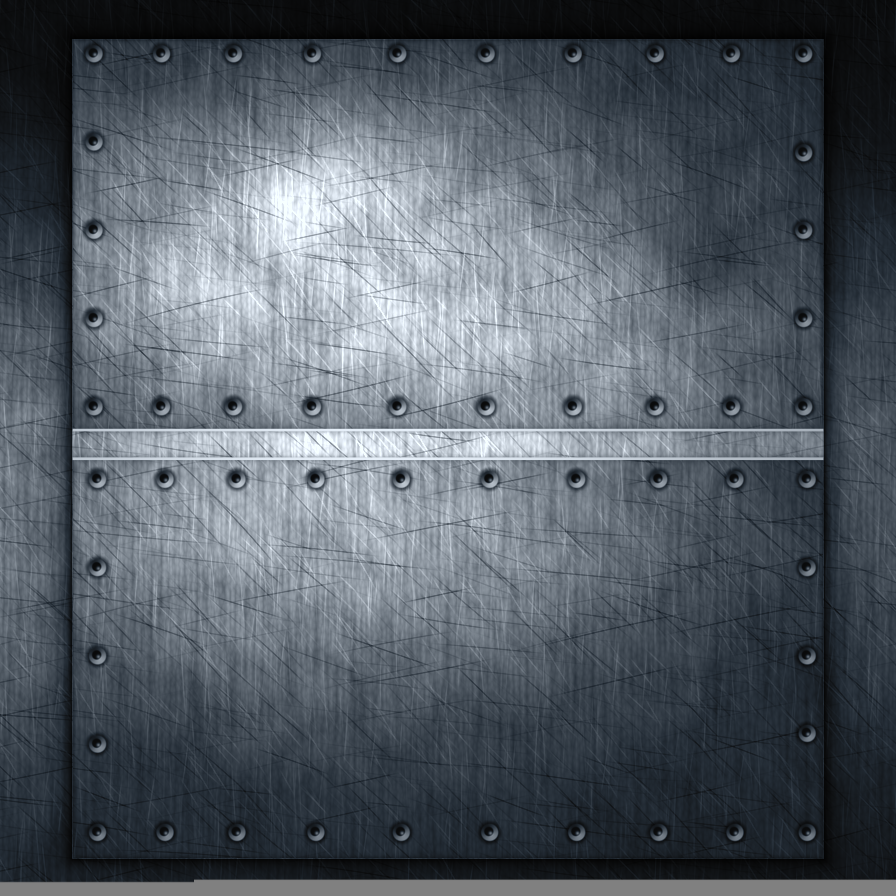
Reproduce this texture procedurally as a WebGL 1 fragment shader.

```glsl
precision highp float;
// Two riveted steel plates on a dark metal wall, split by a bright seam.
// Soft light pools set the brightness; stretched cellular noise gives brushed
// grain, and rotated grids of thin arcs give light and dark scratches.
uniform vec2 u_resolution;

#define PLATE_LEFT 0.081
#define PLATE_RIGHT 0.919
#define UPPER_SPAN vec2(0.520, 0.956)
#define LOWER_SPAN vec2(0.042, 0.488)
#define RIVET_RADIUS 0.0112
#define GRAIN 0.34
#define GRIME 0.30
#define DARK_SCRATCH 0.36
#define LIGHT_SCRATCH 0.30
#define SHADOW_WIDTH 0.014
#define FOOTER_HEIGHT 0.0182
#define STEEL_TINT vec3(-0.036, 0.0, 0.038)

float hash(vec2 p) {
  return fract(sin(dot(p, vec2(127.1, 311.7))) * 43758.55);
}

// Distance to the nearest scattered cell point
float cellular(vec2 p) {
  vec2 id = floor(p), f = fract(p);
  float nearest = 2.0;
  for (int j = -1; j <= 1; j++)
    for (int i = -1; i <= 1; i++) {
      vec2 o = vec2(float(i), float(j));
      vec2 jitter = vec2(hash(id + o), hash(id + o + 57.3));
      nearest = min(nearest, length(o + jitter - f));
    }
  return nearest;
}

// Elliptical pool of light
float pool(vec2 p, vec2 center, vec2 radius) {
  vec2 q = (p - center) / radius;
  return exp(-dot(q, q));
}

float boxDistance(vec2 p, vec2 spanY) {
  vec2 lo = vec2(PLATE_LEFT, spanY.x), hi = vec2(PLATE_RIGHT, spanY.y);
  vec2 d = abs(p - 0.5 * (lo + hi)) - 0.5 * (hi - lo);
  return length(max(d, 0.0)) + min(max(d.x, d.y), 0.0);
}

// One grid of tapered, slightly bent scratches along the given angle
float scratches(vec2 p, float angle, float seed, vec2 density, float px) {
  float c = cos(angle), s = sin(angle);
  vec2 q = vec2(c * p.x + s * p.y, c * p.y - s * p.x) * density + seed * 7.31;
  q.x += hash(vec2(floor(q.y), seed));
  vec2 id = floor(q), f = fract(q);
  float u = f.x - 0.5;
  float tilt = hash(id + 3.1) - 0.5, bend = hash(id + 8.7) - 0.5;
  float path = 0.3 + 0.4 * hash(id + 1.9) + 0.35 * tilt * u + 0.8 * bend * u * u;
  float width = max(0.0013, 0.9 * px);
  float line = 1.0 - smoothstep(0.2 * width, width, abs(f.y - path) / density.y);
  float reach = 0.2 + 0.3 * hash(id + 5.3);
  float strength = hash(id + 12.7);
  return line * strength * strength * (1.0 - smoothstep(0.3 * reach, reach, abs(u)));
}

// Offset from the nearest rivet center
vec2 rivetOffset(vec2 p) {
  vec2 best = vec2(1.0);
  for (int plate = 0; plate < 2; plate++) {
    float low = float(plate);
    float top = mix(0.940, 0.465, low), pitch = 0.0985;
    for (int i = 0; i < 10; i++) {
      float s = (float(i) - 4.5) / 4.5;
      float x = 0.501 + 0.396 * s + 0.0156 * sin(3.1416 * s) - 0.0078 * cos(1.5708 * s);
      float y = p.y > top - 2.0 * pitch ? top : top - 4.0 * pitch;
      vec2 d = p - vec2(x + 0.0039 * low, y);
      if (dot(d, d) < dot(best, best)) best = d;
    }
    for (int j = 1; j < 4; j++) {
      float side = step(0.5, p.x), k = float(j);
      float slip = side * 0.012 * (low * step(2.5, k) - (1.0 - low) * step(k, 1.5));
      vec2 d = p - vec2(0.105 + 0.792 * side + 0.0039 * low, top - k * pitch + slip);
      if (dot(d, d) < dot(best, best)) best = d;
    }
  }
  return best;
}

void main() {
  vec2 p = gl_FragCoord.xy / u_resolution;
  float px = 1.0 / min(u_resolution.x, u_resolution.y);
  float dUpper = boxDistance(p, UPPER_SPAN), dLower = boxDistance(p, LOWER_SPAN);
  float dOuter = boxDistance(p, vec2(LOWER_SPAN.x, UPPER_SPAN.y));
  float inUpper = 1.0 - smoothstep(-px, px, dUpper);
  float inLower = 1.0 - smoothstep(-px, px, dLower);

  // Light on the wall and seam, then on each plate
  float fall = p.y > 0.5 ? 0.25 : mix(0.40, 0.33, p.x);
  float wall = 0.04 + mix(0.40, 0.27, p.x) * pool(p, vec2(p.x, 0.49), vec2(1.0, fall));
  wall *= 1.0 - 0.85 * exp(-max(dOuter, 0.0) / SHADOW_WIDTH) * smoothstep(0.0, px, dOuter);
  float seam = 0.42 + 0.45 * pool(p, vec2(0.42, p.y), vec2(0.30, 1.0));
  wall = mix(wall, seam, 1.0 - smoothstep(-px, px, dOuter));
  float upper = 0.14 + 0.60 * pool(p, vec2(0.37, 0.69), vec2(0.36, 0.20))
    + 0.20 * pool(p, vec2(0.35, 0.79), vec2(0.09, 0.06))
    + 0.10 * pool(p, vec2(0.25, 0.70), vec2(0.08))
    + 0.20 * pool(p, vec2(0.66, 0.57), vec2(0.27, 0.13))
    - 0.11 * pool(p, vec2(0.78, 0.71), vec2(0.05, 0.08));
  float lower = 0.12 + 0.52 * pool(p, vec2(0.37, 0.45), vec2(0.41, 0.24));
  float light = mix(mix(wall, upper, inUpper), lower, inLower);

  // Brushed grain, grime and scratches
  vec2 m = p + vec2(3.7, 1.3) * floor(inUpper + 0.5) + vec2(1.9, 5.1) * floor(inLower + 0.5);
  float grain = cellular(m * vec2(190.0, 9.0)) + 0.6 * cellular(m * vec2(260.0, 120.0));
  float grime = cellular(m * vec2(9.0, 13.0) + 0.4 * sin(m.yx * 41.0));
  float metal = light * (1.0 + GRAIN * (0.75 - grain) + GRIME * (0.5 - grime));
  float dark = 0.0, pale = 0.0;
  for (int i = 0; i < 9; i++) {
    float k = float(i), swing = hash(vec2(k, 4.0)) - 0.5;
    float heading = i < 6 ? swing * 0.7 : -0.72 + swing * 0.3;
    dark += scratches(m, heading, k, vec2(4.0 + k * 0.5, 23.0 + 3.0 * k), px);
    float rise = i < 6 ? 1.57 + swing * 0.25 : -0.8 + swing * 0.6;
    pale += scratches(m, rise, k + 20.0, vec2(6.0 + k, 38.0 + 4.0 * k), px);
  }
  metal *= 1.0 - DARK_SCRATCH * min(dark, 1.5);
  metal += LIGHT_SCRATCH * min(pale, 1.3) * (0.08 + 0.7 * light);

  // Plate rims and the two bright seam edges
  float rim = min(abs(dUpper), abs(dLower));
  metal *= 1.0 - 0.45 * exp(-rim / 0.0025);
  float seamEdge = min(abs(p.y - UPPER_SPAN.x), abs(p.y - LOWER_SPAN.y));
  float across = smoothstep(PLATE_LEFT - px, PLATE_LEFT + px, p.x)
    * (1.0 - smoothstep(PLATE_RIGHT - px, PLATE_RIGHT + px, p.x));
  float edgeLine = 1.0 - smoothstep(0.0008, 0.0008 + 1.3 * px, seamEdge);
  metal = mix(metal, 0.62 + 0.32 * pool(p, vec2(0.42, p.y), vec2(0.4, 1.0)), edgeLine * across);

  // Rivets: contact shadow, dished ring, dark socket and glint
  vec2 d = rivetOffset(p);
  float r = length(d) / RIVET_RADIUS, soft = px / RIVET_RADIUS;
  metal *= 1.0 - 0.6 * (1.0 - smoothstep(0.85, 1.4, r));
  float facing = 0.5 + 0.5 * dot(d / max(length(d), 0.0001), vec2(0.5, -0.86));
  float ring = mix(0.16, 0.85, facing) * (0.48 + 0.7 * light);
  metal = mix(metal, ring, 1.0 - smoothstep(0.85 - soft, 0.85 + soft, r));
  float socket = length(d - vec2(-0.001, 0.001)) / RIVET_RADIUS;
  metal = mix(metal, 0.04, 1.0 - smoothstep(0.46 - soft, 0.46 + soft, socket));
  metal += 0.4 * exp(-pow(length(d - vec2(0.001, -0.001)) / 0.002, 2.0));

  // Steel tint and the flat footer strip
  metal = clamp(metal, 0.0, 1.0);
  vec3 color = metal + STEEL_TINT * smoothstep(0.0, 0.2, metal);
  float footer = FOOTER_HEIGHT - 0.0026 * (1.0 - step(0.216, p.x));
  color = mix(color, vec3(0.5), 1.0 - smoothstep(footer - px, footer + px, p.y));
  gl_FragColor = vec4(clamp(color, 0.0, 1.0), 1.0);
}
```
